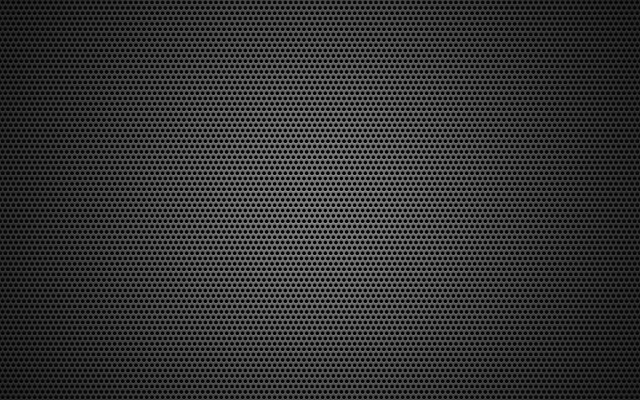
A Shadertoy shader for this pattern:

```glsl
// Offset from the centre of the nearest hole, in staggered rows of unit height
vec2 holeOffset(vec2 p) {
    float stagger = 0.5 * mod(floor(p.y), 2.0);
    return fract(vec2(p.x + stagger, p.y)) - 0.5;
}

// Soft light falling off from the middle of the sheet
float sheetLight(vec2 centred) {
    return mix(0.1, 0.47, exp(-2.5 * dot(centred, centred)));
}

void mainImage(out vec4 fragColor, in vec2 fragCoord) {
    float rows = 75.0;
    vec2 p = fragCoord / iResolution.y * rows;
    vec2 offset = holeOffset(p);
    float radius = length(offset);
    float blur = 0.6 * rows / iResolution.y;

    vec2 centred = (fragCoord - 0.5 * iResolution.xy) / iResolution.y;
    float metal = sheetLight(centred);

    // Bevel: bright lower lip, shaded upper lip
    float bevel = 1.0 - smoothstep(0.04, 0.04 + blur, abs(radius - 0.39));
    float facing = -offset.y / max(radius, 0.001);
    metal *= 1.0 + 0.25 * bevel * facing;

    // Punched hole with a faint glow on its lower inner wall
    float hole = 1.0 - smoothstep(-blur, blur, radius - 0.335);
    float depth = 0.02 + 0.08 * metal * smoothstep(0.1, 0.33, -offset.y);

    fragColor = vec4(vec3(mix(metal, depth, hole)), 1.0);
}
```
